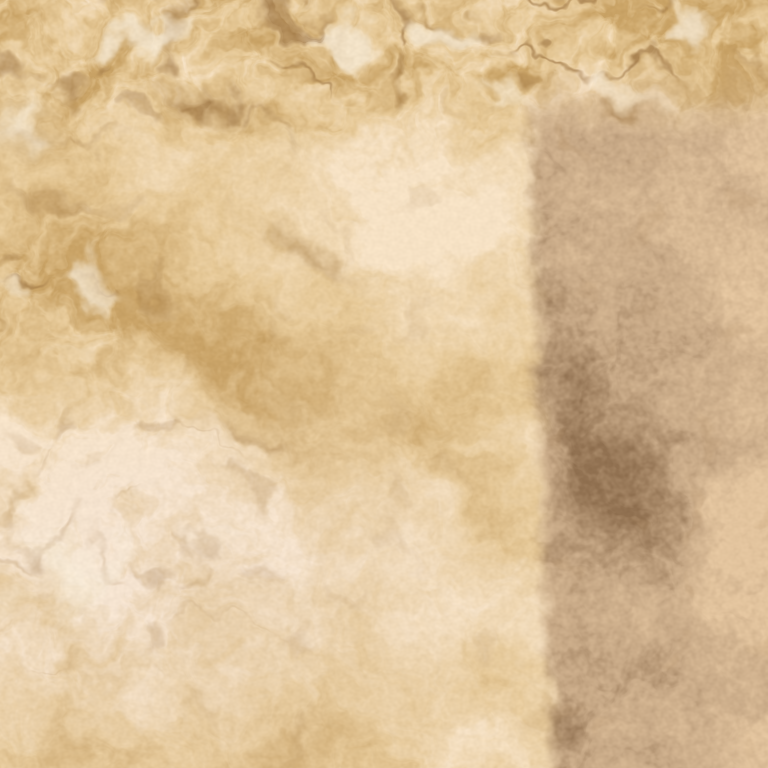
A Shadertoy shader for this texture:

```glsl
vec2 turn(vec2 p, float a) {
    float c = cos(a), s = sin(a);
    return vec2(c * p.x + s * p.y, c * p.y - s * p.x);
}

vec2 gradient(vec2 cell) {
    uvec2 u = uvec2(ivec2(cell) + 4096);
    uint h = u.x * 1597334677u ^ u.y * 3812015801u;
    h = (h ^ (h >> 15)) * 2246822519u;
    h ^= h >> 13;
    float a = float(h & 65535u) * 6.28318 / 65536.0;
    return vec2(cos(a), sin(a));
}

float noise(vec2 p) {
    vec2 i = floor(p), f = p - i;
    vec2 w = f * f * f * (f * (f * 6.0 - 15.0) + 10.0);
    vec2 e = vec2(0.0, 1.0);
    float low = mix(dot(gradient(i), f), dot(gradient(i + e.yx), f - e.yx), w.x);
    float high = mix(dot(gradient(i + e), f - e), dot(gradient(i + 1.0), f - 1.0), w.x);
    return 1.4 * mix(low, high, w.y);
}

float fbm(vec2 p) {
    float sum = 0.0, amp = 0.5;
    for (int i = 0; i < 5; i++) {
        sum += amp * noise(p);
        p = turn(p, 0.6) * 2.03 + 7.3;
        amp *= 0.54;
    }
    return sum;
}

// Soft elliptical patch with its long axis along the angle
float blob(vec2 p, vec2 centre, vec2 radius, float angle) {
    vec2 d = turn(p - centre, angle) / radius;
    return exp(-dot(d, d));
}

vec3 ramp(vec3 dark, vec3 middle, vec3 light, float t) {
    t = clamp(t, 0.0, 1.0);
    return mix(mix(dark, middle, min(t * 2.0, 1.0)), light, max(t * 2.0 - 1.0, 0.0));
}

void mainImage(out vec4 fragColor, in vec2 fragCoord) {
    vec2 p = fragCoord / iResolution.xy;

    // Warped coordinates make the patches ragged
    vec2 q = p + 0.07 * vec2(fbm(p * 7.0), fbm(p * 7.0 + 31.0));
    q += 0.012 * vec2(noise(p * 34.0), noise(p * 34.0 + 17.0));
    float mottle = fbm(turn(q, -0.55) * vec2(5.0, 9.0) + 3.0);
    float relief = fbm(q * 9.0) - fbm((q + vec2(-0.009, 0.012)) * 9.0);
    float grain = noise(p * 85.0) + 0.8 * noise(turn(p, 0.5) * 150.0);

    // Rough areas: the broken top and the pitted left side
    float top = smoothstep(0.76, 0.92, q.y);
    float pitted = blob(q, vec2(0.07, 0.63), vec2(0.12, 0.09), -0.4);
    float rough = clamp(top + pitted + 0.5 * blob(q, vec2(0.12, 0.32), vec2(0.2, 0.22), 0.0), 0.0, 1.0);

    // Sunlit stone: golden band, cream face and pale lower bed
    float band = blob(q, vec2(0.28, 0.57), vec2(0.40, 0.10), -0.46);
    float pale = blob(q, vec2(0.19, 0.34), vec2(0.28, 0.11), -0.2);
    float tone = 0.63 + 0.6 * mottle + 0.03 * grain;
    tone -= 0.45 * band + 0.27 * top + 0.16 * pitted;
    tone += 0.38 * blob(q, vec2(0.58, 0.74), vec2(0.16, 0.15), -0.8);
    tone += 0.40 * pale + 0.15 * blob(q, vec2(0.64, 0.2), vec2(0.08, 0.3), 0.0);
    tone -= 0.25 * blob(q, vec2(0.2, 0.0), vec2(0.32, 0.06), 0.0);
    tone += relief * (0.35 + 1.1 * rough);
    vec3 lit = ramp(vec3(0.79, 0.64, 0.40), vec3(0.90, 0.785, 0.59), vec3(0.965, 0.885, 0.77), tone);
    float rosy = blob(q, vec2(0.2, 0.24), vec2(0.38, 0.22), 0.0);
    lit += rosy * vec3(-0.005, 0.005, 0.045);

    // Shaded stone: grey brown with a dark diagonal stain
    float shadeTone = 0.58 + 0.5 * mottle + 0.075 * grain + 0.4 * relief;
    shadeTone += 0.28 * smoothstep(0.84, 1.0, q.x);
    shadeTone -= 0.30 * blob(q, vec2(0.76, 0.50), vec2(0.28, 0.035), -1.25);
    shadeTone -= 0.42 * blob(q, vec2(0.79, 0.385), vec2(0.12, 0.065), -0.9);
    shadeTone -= 0.25 * blob(q, vec2(0.93, 0.435), vec2(0.10, 0.018), 0.0);
    shadeTone -= 0.24 * blob(q, vec2(0.74, 0.07), vec2(0.06, 0.16), 0.0);
    vec3 shaded = ramp(vec3(0.57, 0.445, 0.32), vec3(0.78, 0.66, 0.525), vec3(0.89, 0.77, 0.62), shadeTone);

    // Upright edge between the two faces
    float edge = 0.718 - 0.035 * p.y + 0.012 * noise(p * 13.0) + 0.008 * noise(p * 45.0);
    float shade = smoothstep(-0.014, 0.018, p.x - edge) * smoothstep(0.93, 0.81, q.y);
    vec3 stone = mix(lit, shaded, shade);

    // Broken crevices and small pits
    float crack = smoothstep(0.10, 0.0, abs(noise(q * vec2(8.0, 11.0) + 5.0)));
    crack *= smoothstep(0.02, 0.42, noise(q * 9.0 + 41.0)) * rough;
    float pits = smoothstep(0.38, 0.68, noise(q * 17.0 + 12.0)) * (0.2 + 0.8 * rough);
    pits += blob(q, vec2(0.27, 0.86), vec2(0.045, 0.014), -0.3);
    pits += blob(q, vec2(0.24, 0.97), vec2(0.012, 0.045), 0.0);
    pits += blob(q, vec2(0.82, 0.86), vec2(0.022, 0.012), 0.0);
    pits += 0.7 * blob(q, vec2(0.40, 0.67), vec2(0.05, 0.012), -0.5);
    pits += 0.6 * blob(q, vec2(0.33, 0.44), vec2(0.04, 0.012), -0.3);
    float hollow = clamp(0.7 * crack + 0.65 * pits, 0.0, 0.85);
    stone = mix(stone, vec3(0.60, 0.44, 0.25), hollow * (0.75 + 0.2 * noise(p * 60.0)));

    // Bleached flakes
    float flakes = smoothstep(0.32, 0.62, noise(q * 12.0 + 70.0)) * rough * (1.0 - shade);
    flakes += blob(q, vec2(0.08, 0.25), vec2(0.035, 0.05), 0.3);
    flakes += blob(q, vec2(0.02, 0.84), vec2(0.025, 0.04), 0.0);
    stone = mix(stone, vec3(0.97, 0.925, 0.85), 0.75 * min(flakes, 1.0));

    stone += 0.012 * grain + 0.012 * noise(p * vec2(190.0, 230.0));
    fragColor = vec4(clamp(stone, 0.0, 1.0), 1.0);
}
```
